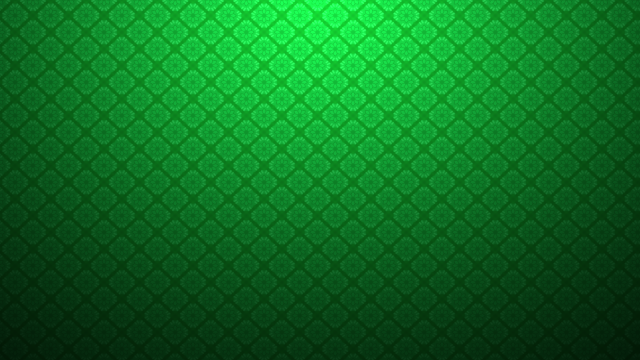
This pattern is drawn by a Shadertoy shader. Its source:

```glsl
// Green damask wallpaper: rosettes on a staggered grid, parted by a dark
// diagonal lattice. Each diamond is folded to one eighth and built from
// distance functions; a lamp at the top centre fades towards the corners.

const vec2 CELL = vec2(0.0988, 0.0926);      // repeat size, in canvas heights
const vec2 GRID_ORIGIN = vec2(-0.007, 0.54); // centre of one rosette
const float BODY_DIAMOND = 0.84;             // half diagonal of a motif
const float BODY_RADIUS = 0.73;              // rounding of its four tips
const float ROSETTE_RADIUS = 0.42;
const float LINE_WIDTH = 0.03;
const float LEAF_WIDTH = 0.035;
const float SOFTNESS = 1.8;                  // edge blur, in half pixels

const vec3 LATTICE_COLOR = vec3(0.08, 0.85, 0.20);
const vec3 BODY_COLOR = vec3(0.11, 1.00, 0.32);
const vec3 PETAL_COLOR = vec3(0.12, 1.05, 0.35);
const vec3 LINE_COLOR = vec3(0.09, 0.88, 0.26);
const vec3 LEAF_COLOR = vec3(0.24, 1.18, 0.48);

const float LAMP_POWER = 1.03;
const float LAMP_SQUEEZE = 0.8;              // below 1 widens the glow
const vec2 LAMP_FALLOFF = vec2(0.75, 0.87);  // linear and squared terms

float segmentDistance(vec2 p, vec2 a, vec2 b) {
    vec2 along = b - a;
    float t = clamp(dot(p - a, along) / dot(along, along), 0.0, 1.0);
    return length(p - a - along * t);
}

// Coverage of the inside of a distance field.
float fill(float d, float aa) {
    return 1.0 - smoothstep(-aa, aa, d);
}

// Staggered repeat: nearest centre at the origin, neighbours at (+-1, +-1).
vec2 staggeredCell(vec2 p) {
    vec2 q = 2.0 * (p - GRID_ORIGIN) / CELL;
    vec2 a = mod(q + 1.0, 2.0) - 1.0;
    vec2 b = mod(q, 2.0) - 1.0;
    return abs(a.x) + abs(a.y) < abs(b.x) + abs(b.y) ? a : b;
}

// Pale leaves fanned beside each tip, in the folded eighth.
float leafDistance(vec2 p) {
    float d = 1.0;
    for (int i = 0; i < 2; i++) {
        float k = float(i);
        vec2 root = vec2(0.57 - 0.07 * k, 0.07 + 0.12 * k);
        vec2 lean = vec2(0.10 - 0.03 * k, 0.06);
        d = min(d, segmentDistance(p, root, root + lean));
    }
    return d - LEAF_WIDTH;
}

vec3 damask(vec2 q, float aa) {
    float radius = length(q);
    float angle = atan(q.y, q.x + 1e-5);
    vec2 p = abs(q);
    float diamond = p.x + p.y;
    p = vec2(max(p.x, p.y), min(p.x, p.y));

    // Lattice with faint beading
    float beads = cos(16.0 * q.x) * cos(16.0 * q.y);
    vec3 color = LATTICE_COLOR * (1.0 + 0.05 * beads);

    // Scalloped body
    float body = max((diamond - BODY_DIAMOND) * 0.707, radius - BODY_RADIUS);
    body += 0.02 * cos(16.0 * angle);
    color = mix(color, BODY_COLOR, fill(body, aa));

    // Eight-petalled rosette, its outline and the gaps between petals
    float wave = cos(8.0 * angle);
    float rosette = radius - ROSETTE_RADIUS * (0.86 + 0.14 * wave);
    color = mix(color, PETAL_COLOR, fill(rosette, aa));
    float outline = abs(rosette) - LINE_WIDTH;
    float gap = radius * (1.0 + wave) * 0.2 + 0.02 - LINE_WIDTH;
    gap = max(max(gap, rosette), 0.13 - radius);
    color = mix(color, LINE_COLOR, fill(min(outline, gap), aa));

    // Seed in the middle
    color = mix(color, LINE_COLOR, fill(radius - 0.13, aa));

    // Pale leaves
    return mix(color, LEAF_COLOR, fill(leafDistance(p), aa));
}

float lampLight(vec2 p) {
    float d = length(vec2(LAMP_SQUEEZE * p.x, 1.0 - p.y));
    return LAMP_POWER * exp(-dot(LAMP_FALLOFF, vec2(d, d * d)));
}

void mainImage(out vec4 fragColor, in vec2 fragCoord) {
    // Canvas heights, x measured from the middle
    vec2 p = (fragCoord - vec2(0.5 * iResolution.x, 0.0)) / iResolution.y;
    float aa = SOFTNESS / (iResolution.y * CELL.y);
    vec3 color = damask(staggeredCell(p), aa) * lampLight(p);
    fragColor = vec4(clamp(color, 0.0, 1.0), 1.0);
}
```
